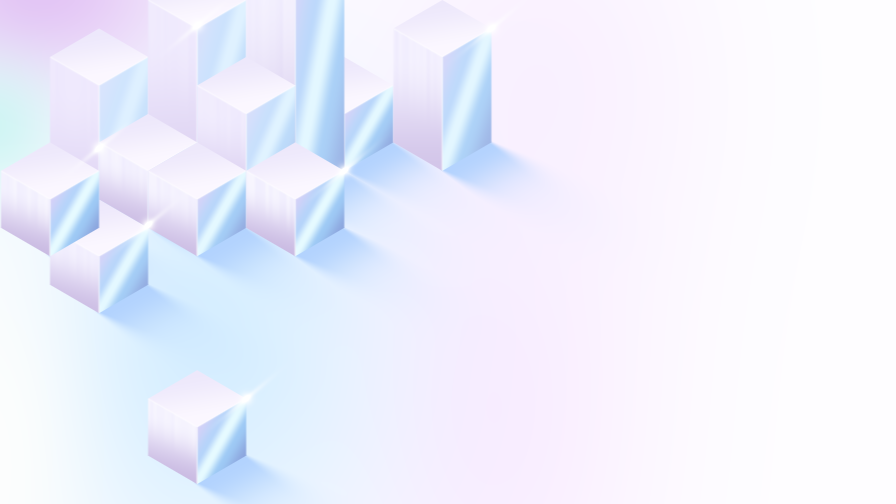
Reproduce this background procedurally as a Shadertoy shader.

```glsl
// Pastel glass blocks on an isometric lattice, casting soft blue shadows.
// Blurred colour pools form the backdrop; blocks are layered back to front,
// each face shaded by its own gradient, with diagonal glints on some corners.

const vec2 CELL = vec2(.0973, .0565); // lattice step in canvas heights

// Front top corner (lattice x, y), block height, paleness; back to front
const vec4 BLOCKS[12] = vec4[12](
    vec4(2, 9, 2, .1), vec4(7, 4, 2, .1), vec4(9, 2, 4, .25),
    vec4(2, 3, 4, .7), vec4(4, 1, 5, .6), vec4(6, -1, 8, .2),
    vec4(5, 4, 3, .5), vec4(3, 6, 2, .1), vec4(1, 7, 2, 0),
    vec4(4, 7, 2, .1), vec4(6, 7, 2, 0), vec4(4, 15, 2, 0));

float hash(float n) { return fract(sin(n * 127.1) * 43758.5453); }

float noise(float x) {
    return mix(hash(floor(x)), hash(floor(x) + 1.), smoothstep(0., 1., fract(x)));
}

float pool(vec2 p, vec2 center, vec2 radius) {
    vec2 d = (p - center) / radius;
    return exp(-dot(d, d));
}

vec3 backdrop(vec2 p) {
    vec3 col = vec3(.995, .993, 1);
    col = mix(col, vec3(.975, .915, 1), .85 * pool(p, vec2(.98, .8), vec2(.31, .6)));
    col = mix(col, vec3(.975, .935, 1), .8 * pool(p, vec2(1.08, .15), vec2(.32, .4)));
    col = mix(col, vec3(.83, .93, 1), .95 * pool(p, vec2(.4, .68), vec2(.36, .48)));
    col = mix(col, vec3(.99, .995, .99), .95 * pool(p, vec2(-.02, .9), vec2(.18, .42)));
    col = mix(col, vec3(.89, .77, .96), pool(p, vec2(.08, -.02), vec2(.28, .19)));
    return mix(col, vec3(.79, .96, .95), .85 * pool(p, vec2(-.02, .25), vec2(.13, .13)));
}

// Cast shadow: a runs along the right base edge, b away from the block
float shadow(vec2 q, float h) {
    q.y -= h;
    float a = (q.x - q.y) * .5, b = (q.x + q.y) * .5;
    float soft = .04 + .22 * max(b, 0.);
    float width = smoothstep(-soft, soft, a) * (1. - smoothstep(1. - soft, 1. + soft, a));
    return width * smoothstep(-.1, 0., b) * (.8 * exp(-1.7 * b * b) + .15 * exp(-.25 * b * b));
}

vec3 topFace(vec2 q) {
    float shine = smoothstep(-1.9, -.2, q.y + .3 * q.x);
    return mix(vec3(.93, .91, .985), vec3(.985, .97, 1), shine);
}

vec3 leftFace(float s, float t, float seed) {
    vec3 col = mix(vec3(.945, .935, .995), vec3(.79, .73, .885),
                   smoothstep(.1, 1.15, t - .25 * s + .1));
    float streak = noise(s * 14. + seed * 31.) * (1. - smoothstep(.1, .75, t));
    return mix(col, vec3(1), .45 * streak);
}

vec3 rightFace(float s, float t) {
    float d = s + t;
    vec3 col = mix(vec3(.83, .82, .97), vec3(.71, .83, .98), smoothstep(0., .65, d));
    col = mix(col, vec3(.9, .98, 1), smoothstep(.6, .95, d));
    col = mix(col, vec3(.62, .79, .96), smoothstep(1., 1.4, d));
    return mix(col, vec3(.55, .65, .87), smoothstep(1.35, 2., d));
}

// Bright corner with a thin streak rising to the right
float glint(vec2 p, vec2 center) {
    vec2 d = p - center;
    float along = dot(d, vec2(.77, -.64)), across = dot(d, vec2(.64, .77));
    return exp(-dot(d, d) * 7000.)
         + .6 * exp(-along * along * 320. - across * across * 40000.);
}

void mainImage(out vec4 fragColor, in vec2 fragCoord) {
    // Canvas heights, with y measured down from the top
    vec2 p = vec2(fragCoord.x, iResolution.y - fragCoord.y) / iResolution.y;
    vec2 lattice = (p - vec2(.002, 0)) / CELL;
    float aa = .8 / (iResolution.y * CELL.y);
    vec3 col = backdrop(p);

    // Shadows on the floor
    float shade = 0.;
    for (int i = 0; i < 12; i++)
        shade = max(shade, shadow(lattice - BLOCKS[i].xy, BLOCKS[i].z));
    col = mix(col, vec3(.69, .82, .995), shade);

    // Blocks
    for (int i = 0; i < 12; i++) {
        vec4 block = BLOCKS[i];
        vec2 q = lattice - block.xy;
        float s = abs(q.x), t = (q.y + s) / block.z;
        float inside = min(1. - s, min(q.y + 2. - s, block.z - s - q.y));

        vec3 side = mix(leftFace(s, t, float(i)), rightFace(s, t),
                        smoothstep(-aa, aa, q.x));
        vec3 pale = q.x < 0. ? vec3(.925, .895, .99) : vec3(.86, .925, 1);
        side = mix(side, pale, block.w);
        vec3 face = mix(topFace(q), side, smoothstep(-aa, aa, q.y + s));

        // Light caught on the three edges that meet at the front corner
        float edge = min(abs(q.y + s), q.y > 0. ? s * 1.7 : 9.);
        face = mix(face, vec3(1), .4 * exp(-edge * edge * 700.));
        col = mix(col, face, smoothstep(-aa, aa, inside));
    }

    // Glints
    vec2 corners[6] = vec2[6](vec2(7, 6), vec2(5, 14), vec2(4, .9),
                              vec2(10, 1), vec2(3, 7.9), vec2(2, 5.2));
    for (int i = 0; i < 6; i++)
        col = mix(col, vec3(1), min(.9 * glint(p, corners[i] * CELL + vec2(.002, 0)), 1.));

    fragColor = vec4(col, 1);
}
```
